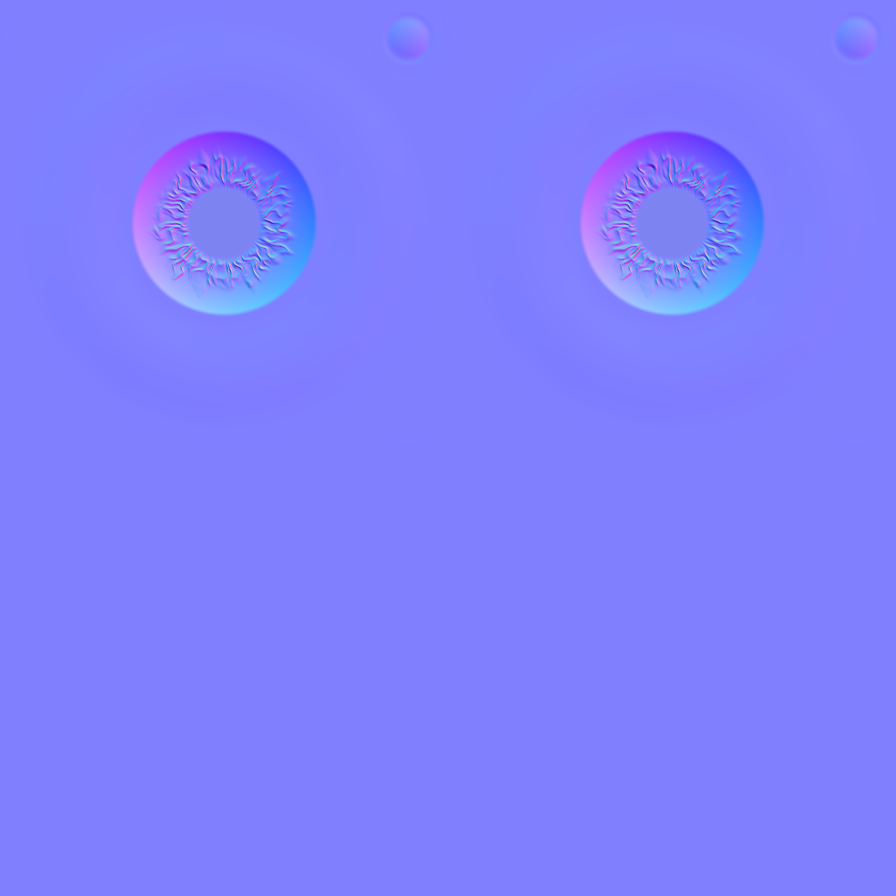
Write a WebGL 2 fragment shader that draws this texture map.

```glsl
#version 300 es
precision highp float;

uniform vec2 u_resolution;
out vec4 fragColor;

// Layout, in canvas units
const float TILE = 0.5;
const vec2 IRIS_CENTER = vec2(0.2503, 0.2510);
const vec2 BUMP_CENTER = vec2(0.4557, 0.4570);
const float IRIS_RADIUS = 0.1020;
const float PUPIL_RADIUS = 0.0390;
const float BUMP_RADIUS = 0.0245;
const float EDGE_SOFTNESS = 0.0030;

// Strength of each relief
const float BOWL_TILT = 0.31;
const float BUMP_TILT = 0.12;
const float RIPPLE_TILT = 0.018;
const float FIBER_RELIEF = 0.00085;
const float FIBER_COUNT = 72.0;
const float SLOPE_STEP = 0.0010;

const vec3 FLAT_NORMAL = vec3(0.5, 0.5, 1.0);
const float TAU = 6.2831853;

float hash(vec2 p) {
    vec3 q = fract(p.xyx * vec3(0.1031, 0.1030, 0.0973));
    q += dot(q, q.yzx + 33.33);
    return fract((q.x + q.y) * q.z);
}

// Value noise that repeats along x
float ringNoise(vec2 p, float period) {
    vec2 cell = floor(p);
    vec2 f = fract(p);
    f = f * f * (3.0 - 2.0 * f);
    float x0 = mod(cell.x, period);
    float x1 = mod(cell.x + 1.0, period);
    float low = mix(hash(vec2(x0, cell.y)), hash(vec2(x1, cell.y)), f.x);
    float high = mix(hash(vec2(x0, cell.y + 1.0)), hash(vec2(x1, cell.y + 1.0)), f.x);
    return mix(low, high, f.y);
}

vec2 direction(vec2 p) {
    return p / max(length(p), 1e-5);
}

// Height of the radial fibers, bent and broken by noise
float fiberHeight(vec2 p) {
    float r = length(p);
    float turn = atan(p.y, p.x) / TAU + 0.5;
    float bend = ringNoise(vec2(turn * 36.0, r * 110.0), 36.0) - 0.5;
    float coarse = ringNoise(vec2(turn * FIBER_COUNT + bend * 2.2, r * 75.0 + 7.0), FIBER_COUNT);
    float fine = ringNoise(vec2(turn * FIBER_COUNT * 2.0 + bend * 3.0, r * 120.0 + 31.0), FIBER_COUNT * 2.0);
    float ridge = 1.0 - abs(2.0 * coarse - 1.0);
    float reach = 0.073 + 0.018 * ringNoise(vec2(turn * 60.0, 3.0), 60.0);
    float inner = smoothstep(PUPIL_RADIUS, PUPIL_RADIUS + 0.009, r);
    float outer = 1.0 - smoothstep(reach - 0.017, reach, r);
    return (ridge * ridge + 0.5 * fine) * inner * outer;
}

vec2 fiberSlope(vec2 p) {
    vec2 e = vec2(SLOPE_STEP, 0.0);
    float dx = fiberHeight(p + e.xy) - fiberHeight(p - e.xy);
    float dy = fiberHeight(p + e.yx) - fiberHeight(p - e.yx);
    return -vec2(dx, dy) * FIBER_RELIEF / (2.0 * SLOPE_STEP);
}

// Concave bowl that steepens from the pupil to the rim
vec2 bowlTilt(vec2 p) {
    float r = length(p);
    float depth = clamp((r - PUPIL_RADIUS) / (IRIS_RADIUS - PUPIL_RADIUS), 0.0, 1.0);
    float rim = 1.0 - smoothstep(IRIS_RADIUS - EDGE_SOFTNESS, IRIS_RADIUS + EDGE_SOFTNESS, r);
    return -direction(p) * BOWL_TILT * pow(depth, 1.35) * rim;
}

// Broad, uneven swells around the iris
vec2 rippleTilt(vec2 p) {
    float r = length(p);
    float turn = atan(p.y, p.x) / TAU + 0.5;
    float uneven = 0.35 + 0.9 * ringNoise(vec2(turn * 7.0, r * 14.0), 7.0);
    float band = smoothstep(0.10, 0.13, r) * (1.0 - smoothstep(0.20, 0.25, r));
    return -direction(p) * RIPPLE_TILT * uneven * band * cos((r - 0.132) * 42.0);
}

// Small convex dome with a faint reversed lip and outer halo
vec2 domeTilt(vec2 p) {
    float t = length(p) / BUMP_RADIUS;
    float dome = min(t, 1.0) * (1.0 - smoothstep(0.72, 1.08, t));
    float lip = exp(-pow((t - 1.12) / 0.10, 2.0));
    float halo = exp(-pow((t - 1.85) / 0.12, 2.0));
    return direction(p) * (BUMP_TILT * dome - 0.025 * lip - 0.006 * halo);
}

void main() {
    vec2 uv = gl_FragCoord.xy / u_resolution;
    vec2 tile = mod(uv, TILE);
    vec2 iris = tile - IRIS_CENTER;
    vec2 bump = mod(tile - BUMP_CENTER + 0.5 * TILE, TILE) - 0.5 * TILE;

    vec2 fibers = fiberSlope(iris);
    vec2 tilt = bowlTilt(iris) + fibers + rippleTilt(iris) + domeTilt(bump);

    // Only the upper half carries relief
    float upper = smoothstep(TILE - 0.001, TILE + 0.001, uv.y);
    vec3 normal = FLAT_NORMAL + vec3(tilt, 0.0) * upper;

    // Pupil tint and darker blue on steep fibers
    float pupil = 1.0 - smoothstep(PUPIL_RADIUS - 0.004, PUPIL_RADIUS + 0.006, length(iris));
    normal += vec3(-0.005, 0.015, -0.05) * pupil * upper;
    normal.z -= min(dot(fibers, fibers) * 1.6, 0.25) * upper;

    fragColor = vec4(clamp(normal, 0.0, 1.0), 1.0);
}
```
